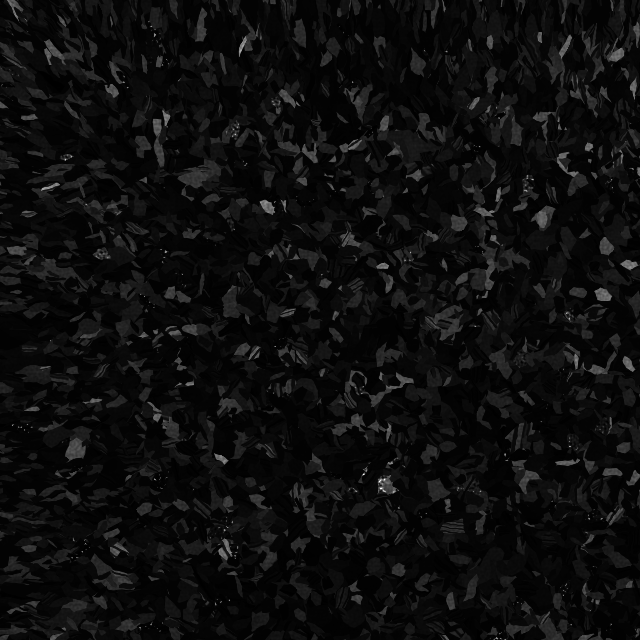
This texture is drawn by a WebGL 2 fragment shader. Its source:

```glsl
#version 300 es
precision highp float;
// Dark crystalline surface: layers of overlapping angular shards, coarse to fine.
// Each shard is a random convex polygon in a jittered grid cell; shards near the
// top and left borders grow inwards as slim columns, the others lie freely.
uniform vec2 u_resolution;
out vec4 fragColor;

vec4 hash4(vec3 p) {
  vec4 h = fract(p.xyzx * vec4(0.1031, 0.1030, 0.0973, 0.1099));
  h += dot(h, h.wzxy + 33.33);
  return fract((h.xxyz + h.yzzw) * h.zywx);
}

float gradientNoise(vec2 p) {
  vec2 cell = floor(p), f = fract(p), w = f * f * f * (f * (f * 6.0 - 15.0) + 10.0);
  vec4 corners;
  for (int i = 0; i < 4; i++) {
    vec2 corner = vec2(i & 1, i >> 1);
    vec2 gradient = hash4(vec3(cell + corner, 91.7)).xy * 2.0 - 1.0;
    corners[i] = dot(gradient, f - corner);
  }
  return mix(mix(corners.x, corners.y, w.x), mix(corners.z, corners.w, w.x), w.y);
}

// Distance to a random convex polygon, stretched by size
float polygonDistance(vec2 q, vec2 size, vec3 seed) {
  float d = -1.0;
  for (int k = 0; k < 6; k++) {
    vec4 h = hash4(seed + vec3(7.3, 3.1, 11.7) * float(k + 1));
    float angle = (float(k) + 0.7 * (h.x - 0.5)) * 1.0472;
    vec2 normal = vec2(cos(angle), sin(angle));
    d = max(d, (dot(q, normal) - mix(0.5, 1.0, h.y)) / length(normal / size));
  }
  return d;
}

// Skewed tone curve: mostly near black, few bright shards
float shardTone(float r) {
  return 0.008 + 0.03 * r + 0.2 * pow(r, 4.5) + 0.22 * pow(r, 40.0);
}

void main() {
  float extent = min(u_resolution.x, u_resolution.y);
  vec2 uv = gl_FragCoord.xy / extent;
  float pixel = 1.0 / extent;

  // Ragged outlines
  vec2 ragged = uv + 0.005 * vec2(gradientNoise(uv * 48.0), gradientNoise(uv * 48.0 + 37.0))
              + 0.0016 * vec2(gradientNoise(uv * 130.0), gradientNoise(uv * 130.0 + 71.0));
  float speckle = gradientNoise(uv * 230.0);
  float tone = 0.012;

  for (int layer = 0; layer < 7; layer++) {
    float level = float(layer);
    float scale = 14.0 * pow(1.25, level);
    vec2 p = ragged * scale + level * 17.37;
    float blur = pixel * scale;

    for (int n = 0; n < 9; n++) {
      vec2 cell = floor(p) + vec2(n % 3, n / 3) - 1.0;
      vec3 seed = vec3(cell, level * 5.0 + 2.0);
      vec4 a = hash4(seed);
      if (a.z > 0.97 - 0.09 * level) continue;
      vec4 b = hash4(seed + 53.1);
      vec4 c = hash4(seed + 127.9);
      vec2 center = cell + 0.1 + 0.8 * a.xy;
      vec2 place = (center - level * 17.37) / scale;

      // Growth direction, strongest at the top and left borders
      vec2 growth = vec2(exp(-7.0 * max(place.x, 0.0)), -exp(-7.0 * max(1.0 - place.y, 0.0)));
      float order = min(1.0, 1.2 * length(growth));
      float angle = atan(growth.y, growth.x) + (b.x - 0.5) * mix(3.0, 0.6, order);
      vec2 axis = vec2(cos(angle), sin(angle));
      vec2 local = p - center;
      local = vec2(dot(local, axis), dot(local, vec2(-axis.y, axis.x)));
      float halfLength = mix(0.5, 0.98, b.y);
      vec2 size = halfLength * vec2(1.0, mix(0.25, 0.85, b.z) * mix(1.0, 0.55, order));
      vec2 q = local / size;
      if (length(q) > 1.1) continue;

      float d = polygonDistance(q, size, seed);
      float cover = 1.0 - smoothstep(-0.6 * blur, 0.6 * blur, d);
      if (cover <= 0.0) continue;

      // Slow light changes over the surface, faint slope within a shard
      float light = 0.95 + 0.6 * gradientNoise(place * 4.0 + 5.0) + 0.35 * (place.y - 0.5);
      float shade = shardTone(b.w) * light * (1.0 + 0.25 * q.x * (c.x - 0.5));

      // Parallel twin bands
      if (c.y < 0.28) {
        float frequency = mix(9.0, 24.0, c.z);
        float across = (local.y + 0.12 * (c.x - 0.5) * local.x) * frequency;
        float wave = sin(across + 6.0 * c.w) + 0.7 * sin(across * 1.73 + 9.0 * c.x);
        float soft = frequency * blur;
        shade *= mix(0.2, 1.15, smoothstep(-soft, soft, wave + 0.2));
      }

      // Grainy faces, with a few glittering ones
      float glitter = step(0.975, c.w);
      shade *= max(0.1, 1.0 + speckle * mix(0.45, 2.5, glitter));
      shade += glitter * 0.5 * smoothstep(0.2, 0.5, speckle);
      tone = mix(tone, shade, cover);
    }
  }

  // Thin brushed lines
  tone *= 1.0 + 0.2 * gradientNoise(uv * vec2(24.0, 210.0));
  fragColor = vec4(vec3(clamp(tone, 0.0, 1.0)), 1.0);
}
```
